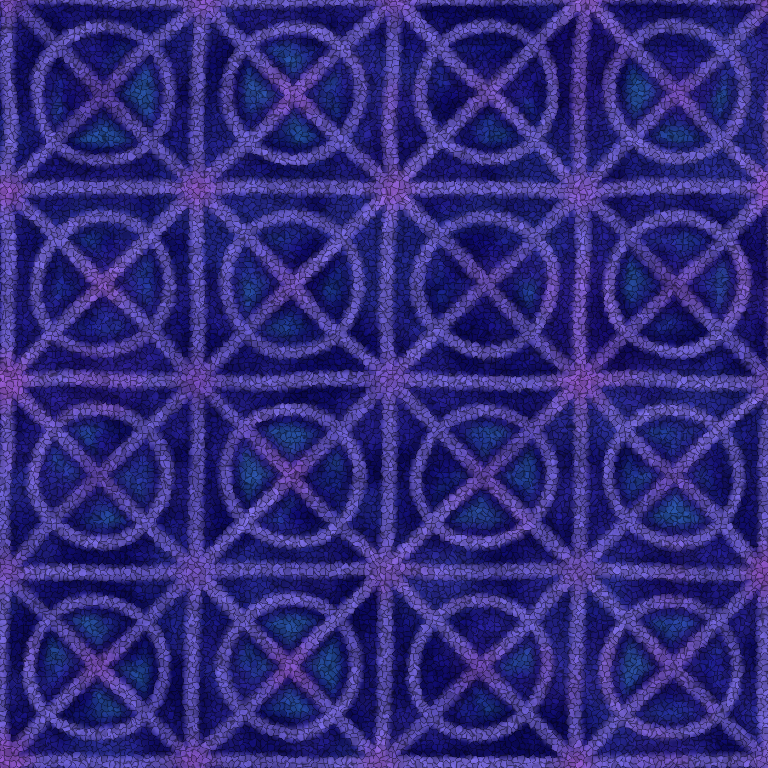
Give the GLSL for this pattern, as a WebGL 1 fragment shader.

```glsl
precision highp float;
// Plush indigo lattice: a four by four grid of squares, each holding a ring
// crossed by two diagonals. Distance functions draw the raised bands, noise
// wears and tints them, and a fine Voronoi layer forms the pebbly pile.

uniform vec2 u_resolution;

vec2 hash2(vec2 p) {
  vec3 h = fract(p.xyx * vec3(0.1031, 0.1030, 0.0973));
  h += dot(h, h.yzx + 33.33);
  return fract((h.xx + h.yz) * h.zy);
}

float noise(vec2 p) {
  vec2 i = floor(p), f = fract(p);
  f = f * f * (3.0 - 2.0 * f);
  return mix(mix(hash2(i).x, hash2(i + vec2(1.0, 0.0)).x, f.x),
             mix(hash2(i + vec2(0.0, 1.0)).x, hash2(i + 1.0).x, f.x), f.y);
}

float fbm(vec2 p) {
  float sum = 0.0, weight = 0.533;
  for (int i = 0; i < 4; i++) {
    sum += weight * noise(p);
    p = p * 2.03 + 17.3;
    weight *= 0.5;
  }
  return sum;
}

// Nearest tuft: xy is the offset to its centre, z the gap to its neighbour,
// w a random shade.
vec4 tuft(vec2 p) {
  vec2 cell = floor(p), nearest = vec2(0.0);
  float first = 9.0, second = 9.0, shade = 0.0;
  for (int y = -1; y <= 1; y++) {
    for (int x = -1; x <= 1; x++) {
      vec2 id = cell + vec2(float(x), float(y));
      vec2 jitter = hash2(id + 40.0);
      vec2 offset = id + 0.1 + 0.8 * jitter - p;
      float d = length(offset);
      if (d < first) {
        second = first;
        first = d;
        nearest = offset;
        shade = hash2(id + 90.0).y;
      } else {
        second = min(second, d);
      }
    }
  }
  return vec4(nearest, second - first, shade);
}

// Soft band around a distance of zero
float band(float d, float halfWidth) {
  return 1.0 - smoothstep(halfWidth * 0.45, halfWidth * 1.45, d);
}

void main() {
  vec2 uv = gl_FragCoord.xy / u_resolution;

  // Pile, with bent tuft outlines
  vec2 bend = vec2(noise(uv * 210.0), noise(uv * 210.0 + 50.0)) - 0.5;
  vec4 pile = tuft(uv * 135.0 + bend * 0.6);
  vec2 st = uv + pile.xy * 0.5 / 135.0;

  // Slightly leaning grid with hand-made wobble
  vec2 p = (st - 0.007 - vec2(0.011 * (uv.y - 0.5), 0.0)) / 0.249;
  p += 0.035 * (vec2(noise(p * 3.0), noise(p * 3.0 + 31.0)) - 0.5);
  vec2 q = fract(p) - 0.5;
  vec2 a = abs(q);
  float radius = length(q);

  float gridDist = 0.5 - max(a.x, a.y);
  float diagonalDist = abs(a.x - a.y) * 0.707;
  float ringDist = abs(radius - 0.35);
  float nearestBand = min(gridDist, min(diagonalDist, ringDist));

  // Each family of bands wears independently
  float grid = band(gridDist, 0.038) * mix(0.66, 1.0, fbm(p * 2.7 + 5.0));
  float diagonal = band(diagonalDist, 0.037) * mix(0.48, 1.12, fbm(p * 2.3 + 23.0));
  float ring = band(ringDist, 0.033) * mix(0.55, 1.08, fbm(p * 2.9 + 61.0));
  float raised = clamp(max(grid, max(diagonal, ring)), 0.0, 1.0);

  // Navy ground, shaded beside the bands, with teal inside the rings
  float mottle = fbm(p * 5.0 + 80.0);
  vec3 color = mix(vec3(0.045, 0.035, 0.36), vec3(0.13, 0.11, 0.50),
                   smoothstep(0.25, 0.75, mottle));
  color *= mix(0.85, 1.08, smoothstep(0.05, 0.13, nearestBand));
  float inside = 1.0 - smoothstep(0.24, 0.34, radius);
  float teal = inside * smoothstep(0.03, 0.12, nearestBand)
             * smoothstep(0.28, 0.68, fbm(p * 3.1 + 140.0));
  color = mix(color, vec3(0.13, 0.30, 0.54), teal * 0.8);
  color = mix(color, vec3(0.17, 0.21, 0.56),
              0.5 * (1.0 - inside) * smoothstep(0.48, 0.75, fbm(p * 2.2 + 190.0)));

  // Lavender bands, pinker at crossings and in scattered patches
  float corner = length(0.5 - a);
  float crossing = exp(-75.0 * corner * corner)
                 + 0.75 * exp(-45.0 * radius * radius);
  float pink = crossing * mix(0.35, 1.1, noise(p * 3.7 + 210.0))
             + 0.45 * smoothstep(0.52, 0.78, fbm(p * 2.0 + 250.0));
  vec3 lavender = mix(vec3(0.43, 0.38, 0.77), vec3(0.54, 0.33, 0.72),
                      clamp(pink, 0.0, 1.0));
  color = mix(color, lavender, raised * 0.94);
  color += vec3(0.09, 0.01, 0.06) * pink * (1.0 - raised) * 0.6;

  // Dark seams between tufts and a small change of shade per tuft
  float seam = smoothstep(0.0, 0.28, pile.z);
  color *= mix(0.58, 1.07, seam) * mix(0.86, 1.14, pile.w);
  color *= 0.92 + 0.16 * noise(uv * 300.0);
  gl_FragColor = vec4(clamp(color, 0.0, 1.0), 1.0);
}
```
